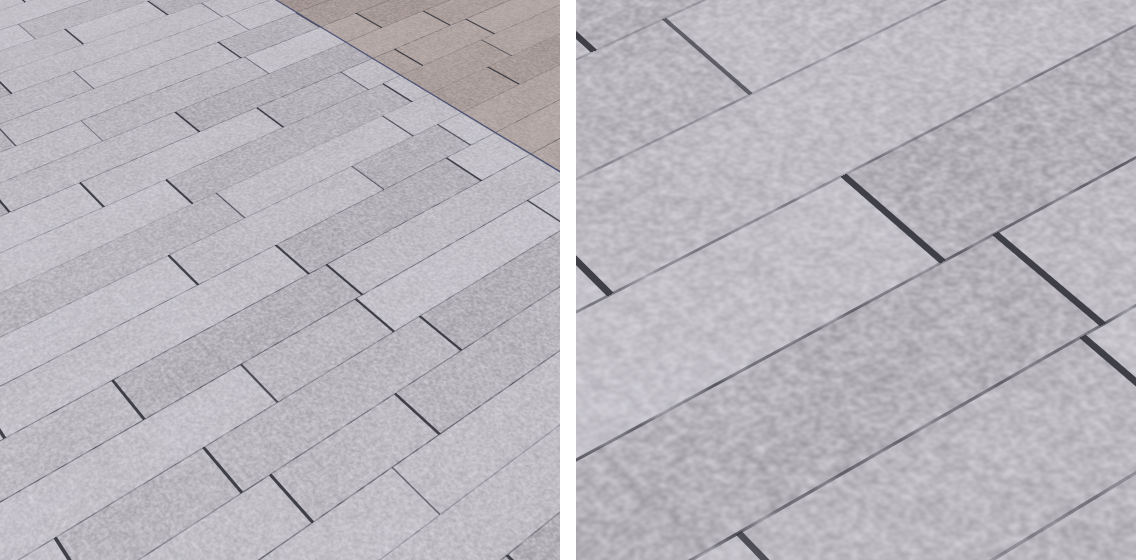
Left, the full canvas; right, a detail of the centre.
Give the GLSL for this texture, as a WebGL 1 fragment shader.

```glsl
precision highp float;
// Pale granite paving slabs in staggered rows, seen in perspective, with a brown paved corner.

uniform vec2 u_resolution;

const float SHORT_SLAB = 2.6;    // slab lengths, in row widths
const float MID_SLAB = 4.7;
const float LONG_SLAB = 6.24;
const float EDGE_X = 20.93;      // border between grey and brown paving

const vec3 GREY_LIGHT = vec3(0.770, 0.760, 0.790);
const vec3 GREY_DARK = vec3(0.695, 0.680, 0.710);
const vec3 BROWN_LIGHT = vec3(0.700, 0.655, 0.645);
const vec3 BROWN_DARK = vec3(0.625, 0.575, 0.565);
const vec3 JOINT_COLOR = vec3(0.22, 0.22, 0.25);
const vec3 EDGE_COLOR = vec3(0.29, 0.32, 0.45);

float hash(vec2 p) {
    vec3 q = fract(p.xyx * 0.1031);
    q += dot(q, q.yzx + 33.33);
    return fract((q.x + q.y) * q.z);
}

float cornerGradient(vec2 cell, vec2 offset) {
    float angle = 6.2832 * hash(cell);
    return dot(vec2(cos(angle), sin(angle)), offset);
}

float gradientNoise(vec2 p) {
    vec2 i = floor(p);
    vec2 f = p - i;
    vec2 s = f * f * f * (f * (f * 6.0 - 15.0) + 10.0);
    vec2 e = vec2(1.0, 0.0);
    float low = mix(cornerGradient(i, f), cornerGradient(i + e, f - e), s.x);
    float high = mix(cornerGradient(i + e.yx, f - e.yx), cornerGradient(i + 1.0, f - 1.0), s.x);
    return mix(low, high, s.y);
}

// Canvas (0..1) to ground: x runs along the rows, y counts them
vec2 groundPoint(vec2 uv) {
    float y = 1.0 - uv.y;
    float depth = y + 0.0164 * uv.x + 1.018;
    return vec2(13.0 * (uv.x + 1.159) / depth,
                29.52 - 31.63 * (1.0 - 0.2903 * uv.x) / depth);
}

// Box-filtered coverage of a line at signed distance d
float lineCoverage(float d, float halfWidth, float pixel) {
    return clamp((halfWidth - d) / pixel + 0.5, 0.0, 1.0)
         - clamp((-halfWidth - d) / pixel + 0.5, 0.0, 1.0);
}

// Returns slab id, distance to the nearest end joint, id of that joint
vec3 slabAt(float x, float row) {
    float period = SHORT_SLAB + MID_SLAB + LONG_SLAB;
    float shifted = x + period * hash(vec2(row, 7.0));
    float cycle = floor(shifted / period);
    float t = shifted - cycle * period;
    float cut = SHORT_SLAB + mix(MID_SLAB, LONG_SLAB, step(0.5, hash(vec2(row, 19.0))));
    float first = step(SHORT_SLAB, t);
    float second = step(cut, t);
    float start = mix(SHORT_SLAB * first, cut, second);
    float end = mix(mix(SHORT_SLAB, cut, first), period, second);
    float id = cycle * 3.0 + first + second;
    float nearEnd = step(end - t, t - start);
    return vec3(id, min(t - start, end - t), id + nearEnd);
}

// Noise octave that fades out before it becomes finer than a pixel
float grainLayer(vec2 p, float frequency, float pixel) {
    float fade = 1.0 - smoothstep(0.4, 1.3, frequency * pixel);
    return fade * gradientNoise(p * frequency);
}

float stoneGrain(vec2 p, float pixel) {
    return 0.035 * grainLayer(p, 5.0, pixel)
         + 0.075 * grainLayer(p, 13.0, pixel)
         + 0.060 * grainLayer(p + 40.0, 24.0, pixel);
}

void main() {
    vec2 uv = gl_FragCoord.xy / u_resolution;
    vec2 p = groundPoint(uv);
    vec2 dx = groundPoint(uv + vec2(1.0 / u_resolution.x, 0.0)) - p;
    vec2 dy = groundPoint(uv + vec2(0.0, 1.0 / u_resolution.y)) - p;
    vec2 pixel = sqrt(dx * dx + dy * dy);

    // Slab layout; the brown paving has its own stagger
    float brown = step(EDGE_X, p.x);
    float row = floor(p.y);
    float key = row + 60.0 * brown;
    vec3 slab = slabAt(p.x, key);

    // Stone tone, varied per slab, with speckled grain
    float tone = pow(hash(vec2(slab.x + 31.0, key)), 1.4);
    float blotch = 0.25 * gradientNoise(p * vec2(0.7, 1.3));
    float darkness = clamp(tone + blotch, 0.0, 1.0);
    vec3 color = mix(mix(GREY_LIGHT, GREY_DARK, darkness),
                     mix(BROWN_LIGHT, BROWN_DARK, darkness), brown);
    color += stoneGrain(p, max(pixel.x, pixel.y)) * (0.8 + 0.5 * darkness);

    // Thin, broken seams between rows
    float seamId = floor(p.y + 0.5);
    float seamWear = 0.6 + 0.6 * gradientNoise(vec2(p.x * 5.0, seamId * 3.7));
    float seamStrength = mix(0.3, 0.9, hash(vec2(seamId, 3.0))) * clamp(seamWear, 0.0, 1.0);
    float seam = lineCoverage(p.y - seamId, 0.011, pixel.y) * seamStrength;
    color = mix(color, JOINT_COLOR, seam);

    // Wider joints at the slab ends, some nearly closed
    float openness = smoothstep(0.0, 0.5, hash(vec2(slab.z + 53.0, key)));
    float joint = lineCoverage(slab.y, mix(0.011, 0.025, openness), pixel.x);
    color = mix(color, JOINT_COLOR, joint * mix(0.55, 0.95, openness));

    // Blue-grey border strip
    float border = lineCoverage(p.x - EDGE_X, 0.025, pixel.x);
    color = mix(color, EDGE_COLOR, border * 0.95);

    gl_FragColor = vec4(clamp(color, 0.0, 1.0), 1.0);
}
```
